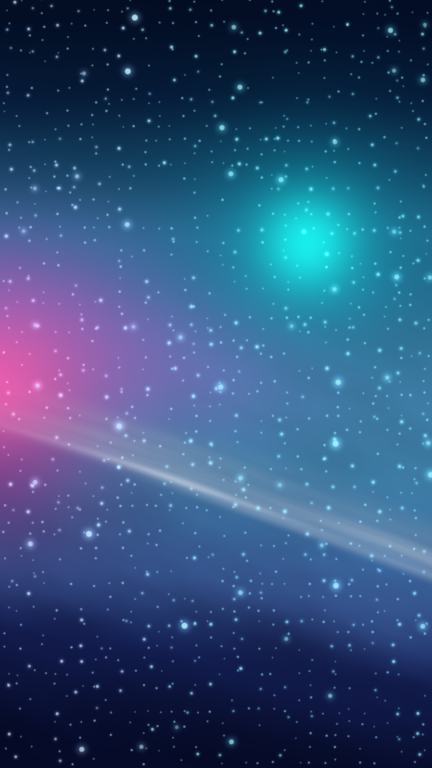
Reproduce this background procedurally as a Shadertoy shader.

```glsl
#define HEIGHT 1.778
#define ORB_POS vec2(0.713, 1.215)
#define ORB_COLOR vec3(0.10, 0.95, 0.94)
#define PINK vec3(0.96, 0.36, 0.68)
#define VIOLET vec3(0.54, 0.38, 0.73)
#define MAGENTA vec3(0.46, 0.20, 0.50)
#define MIST vec3(0.58, 0.66, 0.75)
#define BAND_START 0.797
#define BAND_SLOPE -0.347
#define BAND_WIDTH 0.115
#define STAR_COLOR vec3(0.45, 0.93, 0.96)

vec2 hash2(vec2 p) {
    vec3 q = fract(p.xyx * vec3(0.1031, 0.1030, 0.0973));
    q += dot(q, q.yzx + 33.33);
    return fract((q.xx + q.yz) * q.zy);
}

float cornerSlope(vec2 cell, vec2 offset, vec2 f) {
    float angle = 6.2832 * hash2(cell + offset).x;
    return dot(vec2(cos(angle), sin(angle)), f - offset);
}

float gradientNoise(vec2 p) {
    vec2 cell = floor(p), f = fract(p);
    vec2 u = f * f * f * (f * (f * 6.0 - 15.0) + 10.0);
    float low = mix(cornerSlope(cell, vec2(0, 0), f), cornerSlope(cell, vec2(1, 0), f), u.x);
    float high = mix(cornerSlope(cell, vec2(0, 1), f), cornerSlope(cell, vec2(1, 1), f), u.x);
    return mix(low, high, u.y);
}

float fbm(vec2 p) {
    float sum = 0.0, gain = 0.6;
    for (int i = 0; i < 4; i++) {
        sum += gain * gradientNoise(p);
        p = p * 2.03 + 17.3;
        gain *= 0.5;
    }
    return sum;
}

// Elliptical soft light
float glow(vec2 p, vec2 center, vec2 radius) {
    vec2 d = (p - center) / radius;
    return exp(-dot(d, d));
}

// Vertical sky ramp, from the dark floor to the dark top
vec3 skyColor(float h) {
    vec3 c = mix(vec3(0.02, 0.04, 0.15), vec3(0.07, 0.11, 0.30), smoothstep(0.0, 0.16, h));
    c = mix(c, vec3(0.20, 0.31, 0.53), smoothstep(0.13, 0.25, h));
    c = mix(c, vec3(0.24, 0.49, 0.65), smoothstep(0.22, 0.42, h));
    c = mix(c, vec3(0.13, 0.40, 0.54), smoothstep(0.48, 0.68, h));
    c = mix(c, vec3(0.06, 0.24, 0.36), smoothstep(0.68, 0.80, h));
    c = mix(c, vec3(0.02, 0.10, 0.21), smoothstep(0.77, 0.89, h));
    return mix(c, vec3(0.01, 0.05, 0.14), smoothstep(0.86, 1.0, h));
}

// One jittered star per grid cell: x is the core, y the halo
vec2 starLayer(vec2 p, float cells, float density, float radius, float seed) {
    vec2 cell = floor(p * cells);
    vec2 place = hash2(cell + seed), kind = hash2(cell + seed + 71.7);
    float d = length(fract(p * cells) - mix(vec2(0.25), vec2(0.75), place)) / cells;
    float size = radius * mix(0.55, 1.0, kind.y);
    float edge = 1.0 / iResolution.x;
    float core = 1.0 - smoothstep(max(size - edge, 0.0), size + edge, d);
    float fade = 1.0 - smoothstep(0.0, 0.25 / cells, d);
    float halo = exp(-d * d / (size * size * 7.0)) * fade;
    return vec2(core, halo) * step(kind.x, density) * mix(0.45, 1.0, kind.y);
}

void mainImage(out vec4 fragColor, in vec2 fragCoord) {
    vec2 uv = fragCoord / iResolution.xy;
    vec2 p = uv * vec2(1.0, HEIGHT);

    // Sky with drifting cloud and a tilted lower shadow
    float cloud = fbm(vec2(p.x * 1.8, p.y * 4.0 + p.x * 1.4));
    float tilt = 0.08 * (uv.x - 0.55) * (1.0 - smoothstep(0.3, 0.6, uv.y));
    vec3 color = skyColor(uv.y + tilt + 0.03 * cloud);
    color *= 1.0 + 0.22 * cloud;

    // Violet nebula around the left edge
    vec2 drift = p + vec2(0.0, 0.12 * p.x + 0.05 * cloud);
    color = mix(color, VIOLET, 0.78 * glow(drift, vec2(0.02, 1.04), vec2(0.46, 0.23)));
    color = mix(color, VIOLET, 0.30 * glow(drift, vec2(0.42, 0.98), vec2(0.28, 0.13)));
    color = mix(color, MAGENTA, 0.80 * glow(p, vec2(-0.04, 0.72), vec2(0.25, 0.20)));

    // Slanted veil with a crisp lower side
    float d = p.y - BAND_START - BAND_SLOPE * p.x - 0.012 * sin(3.1416 * p.x);
    float fibres = fbm(vec2(p.x * 1.6 + 4.0, d * 24.0));
    float veil = smoothstep(-0.035, 0.015, d) * (1.0 - smoothstep(0.3, 1.35, d / BAND_WIDTH));
    color = mix(color, MIST, veil * clamp(0.42 + 0.45 * fibres, 0.0, 1.0));

    // Bright filaments inside the veil
    float filament = exp(-pow(d / 0.011, 2.0)) * (0.16 + 0.42 * exp(-pow((p.x - 0.43) / 0.19, 2.0)));
    filament += 0.24 * exp(-pow((d - 0.026) / 0.022, 2.0)) * smoothstep(0.35, 1.0, p.x);
    filament += 0.15 * exp(-pow((d + 0.028 - 0.02 * p.x) / 0.012, 2.0)) * smoothstep(0.2, 0.6, p.x);
    color = mix(color, vec3(0.78, 0.82, 0.89), filament * (1.0 + 0.6 * fibres));

    // Pink light at the veil's root
    color = mix(color, PINK, 0.85 * glow(p, vec2(-0.04, 0.89), vec2(0.20, 0.14)));
    color = mix(color, PINK, 0.35 * glow(p, vec2(-0.02, 0.93), vec2(0.30, 0.22)));

    // Cyan orb: wide haze, body and core
    color = mix(color, vec3(0.05, 0.62, 0.70), 0.50 * glow(p, ORB_POS, vec2(0.25)));
    color = mix(color, ORB_COLOR, 0.62 * glow(p, ORB_POS, vec2(0.125)));
    color = mix(color, ORB_COLOR, 0.85 * glow(p, ORB_POS, vec2(0.075)));

    // Stars: fine dust, small points and large haloed ones
    vec2 stars = 0.55 * starLayer(p, 34.0, 0.42, 0.0022, 3.0);
    stars += 0.8 * starLayer(p + 0.37, 19.0, 0.45, 0.0034, 19.0);
    stars += starLayer(p + 0.11, 8.5, 0.40, 0.0070, 47.0);
    vec3 tint = mix(vec3(0.72, 0.86, 0.98), STAR_COLOR, smoothstep(0.1, 0.6, p.x));
    color += tint * 0.38 * stars.y;
    color = mix(color, mix(tint, vec3(1.0), 0.4), clamp(stars.x, 0.0, 1.0) * 0.85);

    fragColor = vec4(clamp(color, 0.0, 1.0), 1.0);
}
```
